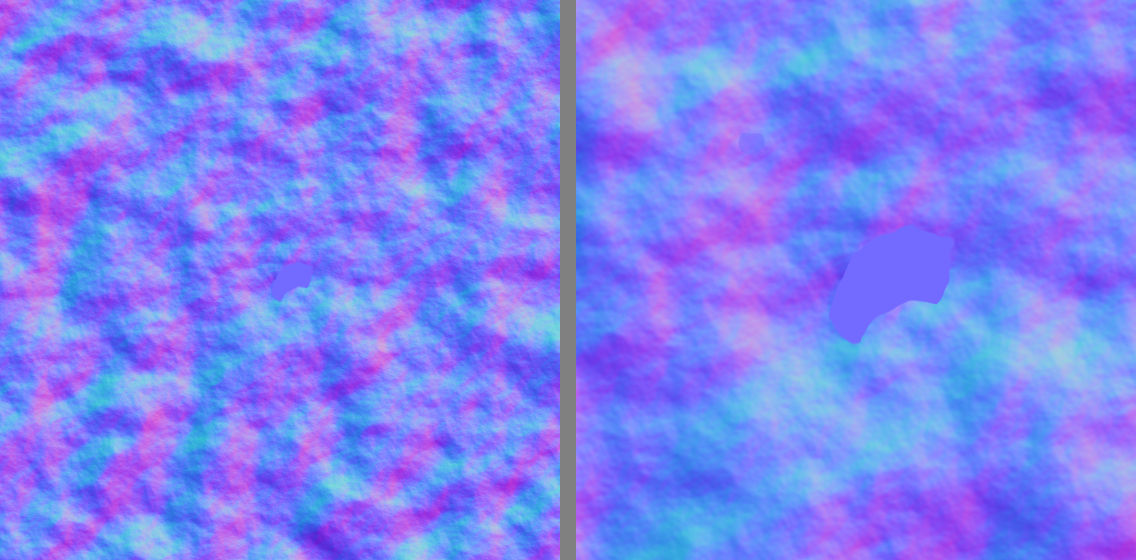
Left: the whole. Right: its middle third, enlarged.
A Shadertoy shader for this texture map:

```glsl
// Tangent-space normal map of rough cloudy rock, with a small flat chip near the centre.

const float BASE_CELLS = 8.0;               // coarsest noise cells across the canvas
const int   OCTAVES    = 6;
const float SLOPE      = 0.43;              // steepness of the coarsest octave
const float SLOPE_GAIN = 0.67;              // steepness ratio of successive octaves
const float STRETCH    = 1.07;              // elongation of the lumps along GRAIN
const vec2  GRAIN      = vec2(0.87, 0.493); // unit direction of the lumps
const mat2  TURN       = mat2(0.8, 0.6, -0.6, 0.8);

const vec3  FLAT_COLOR  = vec3(0.45, 0.415, 1.0);
const vec2  CHIP_CENTER = vec2(0.521, 0.497);
const vec2  CHIP_RADII  = vec2(0.042, 0.027);
const vec2  BITE_CENTER = vec2(0.538, 0.452);
const float BITE_RADIUS = 0.036;
const vec2  SPECK_CENTER = vec2(0.439, 0.582);
const float SPECK_RADIUS = 0.007;
const float SPECK_OPACITY = 0.5;
const float EDGE_WOBBLE  = 0.006;

// Integer hash of a lattice point, giving a gradient in [-1, 1]^2.
vec2 latticeGradient(vec2 cell, int seed) {
    uvec2 v = uvec2(ivec2(cell) + ivec2(seed * 131 + 4096, seed * 57 + 4096));
    v = v * 1664525u + 1013904223u;
    v.x += v.y * 1664525u;
    v.y += v.x * 1664525u;
    v ^= v >> 16u;
    v.x += v.y * 1664525u;
    v.y += v.x * 1664525u;
    v ^= v >> 16u;
    return vec2(v & 65535u) / 32767.5 - 1.0;
}

// Gradient noise: x is the value, yz its analytic derivative.
vec3 gradientNoise(vec2 p, int seed) {
    vec2 cell = floor(p), f = p - cell;
    vec2 u  = f * f * f * (f * (f * 6.0 - 15.0) + 10.0);
    vec2 du = 30.0 * f * f * (f * (f - 2.0) + 1.0);
    vec3 sum = vec3(0.0);
    for (int k = 0; k < 4; k++) {
        vec2 corner = vec2(k & 1, k >> 1);
        vec2 g = latticeGradient(cell + corner, seed);
        vec2 w = mix(1.0 - u, u, corner);
        vec2 dw = du * (2.0 * corner - 1.0);
        float ramp = dot(g, f - corner);
        sum += vec3(w.x * w.y * ramp,
                    w.x * w.y * g + ramp * dw * w.yx);
    }
    return sum;
}

// Summed slope of all octaves, carried back to canvas axes.
vec2 surfaceSlope(vec2 uv) {
    mat2 axes = mat2(GRAIN.x / STRETCH, -GRAIN.y, GRAIN.y / STRETCH, GRAIN.x);
    float cells = BASE_CELLS, weight = SLOPE;
    vec2 slope = vec2(0.0);
    for (int i = 0; i < OCTAVES; i++) {
        vec2 d = gradientNoise(axes * uv * cells, i + 3).yz;
        slope += weight * (d * axes);
        axes = TURN * axes;
        cells *= 2.0;
        weight *= SLOPE_GAIN;
    }
    return slope;
}

// Approximate signed distances to the flat areas: x a bitten oval, y a speck.
vec2 flatDistances(vec2 uv) {
    float wobble = EDGE_WOBBLE * (gradientNoise(uv * 45.0, 20).x
                 + 0.5 * gradientNoise(uv * 110.0, 21).x);
    vec2 q = uv - CHIP_CENTER;
    q = vec2(q.x + q.y, q.y - q.x) * 0.7071;
    float oval = (length(q / CHIP_RADII) - 1.0) * CHIP_RADII.y;
    float bite = BITE_RADIUS - length(uv - BITE_CENTER);
    float speck = length(uv - SPECK_CENTER) - SPECK_RADIUS;
    return vec2(max(oval, bite), speck) + wobble;
}

void mainImage(out vec4 fragColor, in vec2 fragCoord) {
    vec2 uv = fragCoord / iResolution.y;
    float pixel = 1.0 / iResolution.y;

    // Encode the unit normal as colour.
    vec3 normal = normalize(vec3(-surfaceSlope(uv), 1.0));
    vec3 color = 0.5 + 0.5 * normal;

    // Lay the flat areas over it.
    vec2 flatMask = 1.0 - smoothstep(-pixel, pixel, flatDistances(uv));
    color = mix(color, FLAT_COLOR, max(flatMask.x, SPECK_OPACITY * flatMask.y));

    fragColor = vec4(color, 1.0);
}
```
